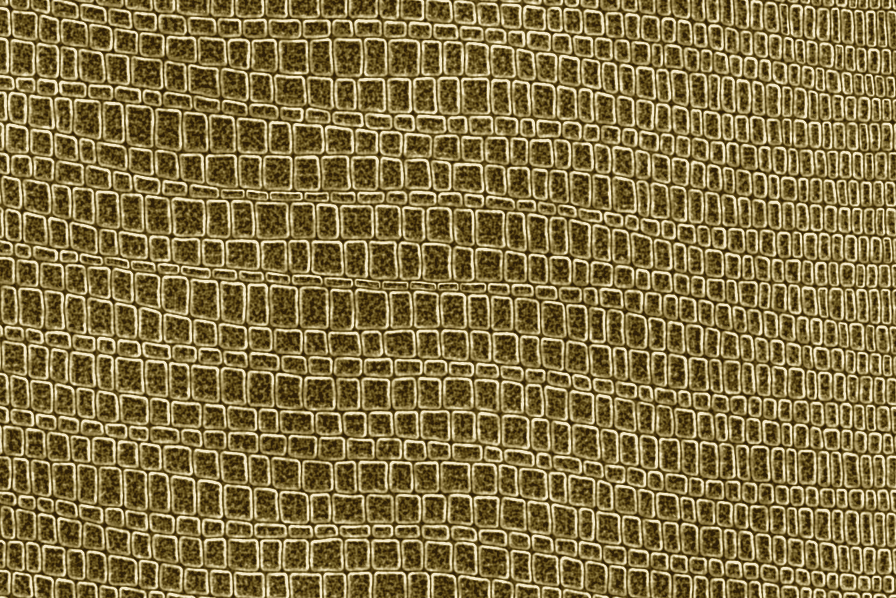
This texture is drawn by a Shadertoy shader. Its source:

```glsl
const float ROWS = 21.5;            // rows per canvas height
const float COLUMN_DENSITY = 21.0;  // columns per unit where cells are widest
const float COLUMN_SQUEEZE = 9.5;   // how fast cells narrow toward the sides
const float WIDEST_X = 0.5;
const float ROW_SHIFT = 0.19;       // sideways shift of the columns from row to row
const float CELL_LEAN = 0.03;       // slant of the walls inside a row
const float ROW_SLOPE = 0.09;
const float ROW_WAVE = 0.010;
const float ROW_DRIFT = 0.5;
const float COLUMN_JITTER = 0.30;
const float CORNER = 0.009;
const float RIM_WIDTH = 0.0080;
const float GROOVE_WIDTH = 0.0030;
const float GRAIN_SCALE = 135.0;
const float GRAIN_STRENGTH = 0.62;
const float FLOOR_TONE = 0.23;
const float GROOVE_TONE = 0.10;
const float RIM_TONE = 0.90;
const vec2 LIGHT = vec2(0.45, 0.89);
const vec3 GOLD[6] = vec3[6](
    vec3(0.18, 0.12, 0.03), vec3(0.33, 0.25, 0.06), vec3(0.45, 0.38, 0.16),
    vec3(0.59, 0.51, 0.30), vec3(0.77, 0.71, 0.51), vec3(0.96, 0.92, 0.81));

float hash(vec2 p) {
    vec3 q = fract(p.xyx * vec3(0.1031, 0.1030, 0.0973));
    q += dot(q, q.yzx + 33.33);
    return fract((q.x + q.y) * q.z);
}

vec2 gradient(vec2 cell) {
    float angle = 6.2832 * hash(cell);
    return vec2(cos(angle), sin(angle));
}

float gradientNoise(vec2 p) {
    vec2 i = floor(p), f = p - i;
    vec2 s = f * f * f * (f * (f * 6.0 - 15.0) + 10.0);
    vec2 e = vec2(1.0, 0.0);
    float low = mix(dot(gradient(i), f), dot(gradient(i + e), f - e), s.x);
    float high = mix(dot(gradient(i + e.yx), f - e.yx), dot(gradient(i + 1.0), f - 1.0), s.x);
    return mix(low, high, s.y);
}

// Every third row is pinched; noise lets rows swell and shrink along x
float rowEdge(float i, float x) {
    float pinch = 0.22 * sin(2.0944 * i) * mix(1.0, 0.5, smoothstep(0.8, 1.4, x));
    float drift = ROW_DRIFT * gradientNoise(vec2(x * 2.2, i * 0.73 + 0.37));
    return i + clamp(pinch + drift, -0.36, 0.36);
}

float columnEdge(float j, float row) {
    return j + COLUMN_JITTER * (hash(vec2(j, row) + 57.0) - 0.5);
}

vec3 goldRamp(float tone) {
    float t = clamp(tone, 0.0, 1.0) * 5.0;
    int k = min(int(t), 4);
    return mix(GOLD[k], GOLD[k + 1], t - float(k));
}

void mainImage(out vec4 fragColor, in vec2 fragCoord) {
    vec2 uv = fragCoord / iResolution.y;
    float pixel = 1.0 / iResolution.y;
    vec2 p = uv + 0.003 * vec2(gradientNoise(uv * 28.0), gradientNoise(uv * 28.0 + 71.0));

    // Find the row
    float v = ROWS * (p.y + ROW_SLOPE * p.x + ROW_WAVE * sin(6.0 * p.x - 0.6)) + 40.0;
    float row = floor(v);
    row += step(rowEdge(row + 1.0, p.x), v) - step(v, rowEdge(row, p.x));
    float bottom = rowEdge(row, p.x), top = rowEdge(row + 1.0, p.x);

    // Find the cell within the row; columns shift per row so walls stay upright
    float rowHeight = (row - 40.0) / ROWS - 0.55;
    float x = p.x - WIDEST_X + ROW_SHIFT * rowHeight + CELL_LEAN * (v - row - 0.5) / ROWS;
    float density = COLUMN_DENSITY + 3.0 * COLUMN_SQUEEZE * x * x;
    float u = COLUMN_DENSITY * x + COLUMN_SQUEEZE * x * x * x + 0.6 * hash(vec2(row, 9.0)) + 60.0;
    float column = floor(u);
    column += step(columnEdge(column + 1.0, row), u) - step(u, columnEdge(column, row));
    float left = columnEdge(column, row), right = columnEdge(column + 1.0, row);

    // Rounded box: depth inside the edge and outward normal
    vec2 scale = vec2(density, ROWS);
    vec2 halfSize = 0.5 * vec2(right - left, top - bottom) / scale;
    vec2 local = (vec2(u, v) - 0.5 * vec2(left + right, bottom + top)) / scale;
    float smallest = min(halfSize.x, halfSize.y);
    float radius = min(CORNER, 0.75 * smallest);
    vec2 q = abs(local) - halfSize + radius;
    float depth = radius - length(max(q, 0.0)) - min(max(q.x, q.y), 0.0);
    vec2 normal = q.x > q.y ? vec2(1.0, 0.0) : vec2(0.0, 1.0);
    if (min(q.x, q.y) > 0.0) normal = normalize(q);
    normal *= sign(local);

    // Raised rim, dark groove outside it, grained floor inside
    float rimWidth = min(RIM_WIDTH, 0.70 * smallest);
    float rise = smoothstep(-0.5 * pixel, max(GROOVE_WIDTH, pixel), depth);
    float inner = smoothstep(0.45 * rimWidth, rimWidth + 0.3 * pixel, depth);
    float grain = gradientNoise(uv * GRAIN_SCALE) + 0.7 * gradientNoise(uv * GRAIN_SCALE * 1.7 + 13.0);
    float facing = dot(normal, LIGHT);
    float glint = gradientNoise(uv * 45.0 + 5.0);
    float rimTone = RIM_TONE + 0.18 * facing + 0.42 * glint + 0.20 * grain;
    float shade = 0.13 * facing * (1.0 - smoothstep(rimWidth, 2.0 * rimWidth, depth));
    float floorTone = FLOOR_TONE - shade + GRAIN_STRENGTH * grain;
    float tone = mix(GROOVE_TONE + 0.3 * grain, mix(rimTone, floorTone, inner), rise);
    tone += 0.10 * gradientNoise(uv * 3.0 + 21.0);

    fragColor = vec4(goldRamp(tone), 1.0);
}
```
